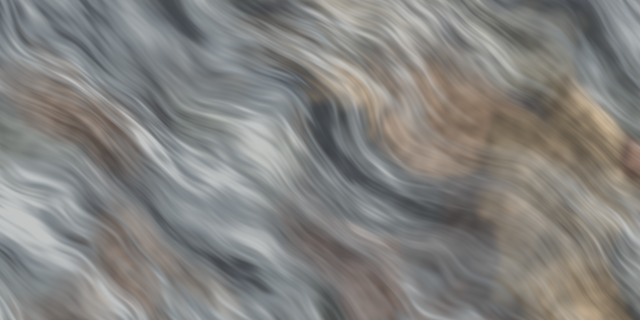
Write a WebGL 2 fragment shader that draws this texture.

```glsl
#version 300 es
precision highp float;

uniform vec2 u_resolution;
out vec4 fragColor;

// Flow
const float FLOW_ANGLE = -0.68;
const float BEND_LARGE = 0.13;
const float BEND_SMALL = 0.022;
const vec2 STREAK_FREQ = vec2(1.7, 6.0);
const vec2 STREAK_GROWTH = vec2(1.6, 1.95);
const float STREAK_DECAY = 0.78;
const float STREAK_CONTRAST = 0.60;
const float FILAMENT_GAIN = 0.26;

// Stones
const vec2 STONE_FREQ = vec2(2.3, 3.9);
const float STONE_EDGE = 0.09;
const float MAX_EXPOSURE = 0.82;

// Colours
const vec3 WATER_DARK = vec3(0.26, 0.285, 0.315);
const vec3 WATER_MID = vec3(0.50, 0.53, 0.55);
const vec3 WATER_LIGHT = vec3(0.76, 0.77, 0.77);
const vec3 BED_GAP = vec3(0.34, 0.31, 0.30);
const vec3 RUST = vec3(0.57, 0.43, 0.37);
const vec3 OCHRE = vec3(0.65, 0.57, 0.45);
const vec3 SLATE = vec3(0.38, 0.39, 0.40);
const vec3 OLIVE = vec3(0.57, 0.57, 0.49);

// Integer hash of a lattice cell, two values in 0..1
vec2 hash2(vec2 cell) {
    uvec2 v = uvec2(ivec2(cell)) * 1664525u + 1013904223u;
    v.x += v.y * 1664525u;
    v.y += v.x * 1664525u;
    v ^= v >> 16u;
    v.x += v.y * 1664525u;
    v.y += v.x * 1664525u;
    v ^= v >> 16u;
    return vec2(v & 0xffffu) / 65535.0;
}

float cornerSlope(vec2 cell, vec2 offset) {
    float a = 6.28318 * hash2(cell).x;
    return dot(vec2(cos(a), sin(a)), offset);
}

// Gradient noise, about -0.7..0.7
float noise(vec2 p) {
    vec2 i = floor(p), f = p - i;
    vec2 s = f * f * f * (f * (f * 6.0 - 15.0) + 10.0);
    vec2 e = vec2(1.0, 0.0);
    float low = mix(cornerSlope(i, f), cornerSlope(i + e.xy, f - e.xy), s.x);
    float high = mix(cornerSlope(i + e.yx, f - e.yx), cornerSlope(i + e.xx, f - e.xx), s.x);
    return mix(low, high, s.y);
}

// Position along and across the bending current
vec2 flowCoords(vec2 p) {
    float c = cos(FLOW_ANGLE), s = sin(FLOW_ANGLE);
    vec2 flow = vec2(c * p.x + s * p.y, c * p.y - s * p.x);
    flow.y += BEND_LARGE * noise(p * 2.1 + 7.0);
    flow.y += BEND_SMALL * noise(p * 6.5 + 31.0);
    return flow;
}

// Layered streaks; fine layers fade where the water runs smooth
float streaks(vec2 flow, float roughness) {
    vec2 freq = STREAK_FREQ;
    float amp = 1.0, sum = 0.0;
    for (int k = 0; k < 5; k++) {
        float fade = k < 2 ? 1.0 : roughness;
        sum += amp * fade * noise(flow * freq + float(k) * 19.7);
        freq *= STREAK_GROWTH;
        amp *= STREAK_DECAY;
    }
    return sum;
}

// Thin bright threads along the zero lines of the noise
float filaments(vec2 flow) {
    float wide = 1.0 - smoothstep(0.0, 0.20, abs(noise(flow * vec2(2.2, 11.0) + 53.0)));
    float thin = 1.0 - smoothstep(0.0, 0.24, abs(noise(flow * vec2(4.0, 24.0) + 87.0)));
    return 0.55 * wide + 0.45 * thin;
}

vec3 stoneColour(vec2 h) {
    return mix(mix(RUST, OCHRE, h.x), mix(SLATE, OLIVE, h.x), smoothstep(0.4, 0.7, h.y));
}

// Rounded stones scattered over a jittered grid
vec3 riverBed(vec2 flow, vec2 p) {
    vec2 q = flow * STONE_FREQ + 0.22 * vec2(noise(p * 5.0), noise(p * 5.0 + 40.0));
    vec2 home = floor(q);
    vec3 bed = BED_GAP;
    for (int y = -1; y <= 1; y++) {
        for (int x = -1; x <= 1; x++) {
            vec2 cell = home + vec2(x, y);
            vec2 centre = cell + 0.25 + 0.5 * hash2(cell + 11.0);
            vec2 h = hash2(cell + 171.0);
            float d = length(q - centre) - mix(0.42, 0.72, h.x) + 0.12 * noise(p * 13.0);
            float shade = mix(0.80, 1.06, smoothstep(0.0, -0.35, d));
            float cover = smoothstep(STONE_EDGE, -STONE_EDGE, d);
            bed = mix(bed, stoneColour(hash2(cell + 313.0)) * shade, cover);
        }
    }
    return bed * (1.0 + 0.22 * noise(p * 9.0) + 0.16 * noise(p * 24.0));
}

void main() {
    vec2 p = gl_FragCoord.xy / u_resolution.y;
    vec2 flow = flowCoords(p);

    // Water tone
    float roughness = smoothstep(-0.35, 0.3, noise(flow * vec2(1.6, 3.2) + 63.0));
    float foam = smoothstep(-0.3, 0.35, noise(flow * vec2(1.3, 4.5) + 23.0));
    float threads = filaments(flow) * foam;
    float ripple = streaks(flow, mix(0.45, 1.0, roughness));
    float tone = clamp(0.43 + STREAK_CONTRAST * ripple + FILAMENT_GAIN * threads, 0.0, 1.0);
    vec3 water = mix(WATER_DARK, WATER_MID, smoothstep(0.0, 0.5, tone));
    water = mix(water, WATER_LIGHT, smoothstep(0.42, 1.0, tone));

    // Clear water shows the bed, mostly toward the right
    float clearSide = smoothstep(0.8, 1.6, p.x + 0.3 * p.y) * smoothstep(2.9, 2.4, p.x + p.y);
    float patches = noise(p * vec2(1.9, 2.6) + 5.0) + 0.5 * noise(flow * vec2(2.0, 7.0) + 71.0);
    float exposure = 0.20 + 0.42 * clearSide + 0.65 * patches - 0.35 * threads;
    exposure = clamp(exposure - 0.3 * (tone - 0.5), 0.0, MAX_EXPOSURE);
    vec3 bed = riverBed(flow, p) * mix(0.78, 1.22, tone);

    fragColor = vec4(mix(water, bed, exposure), 1.0);
}
```
